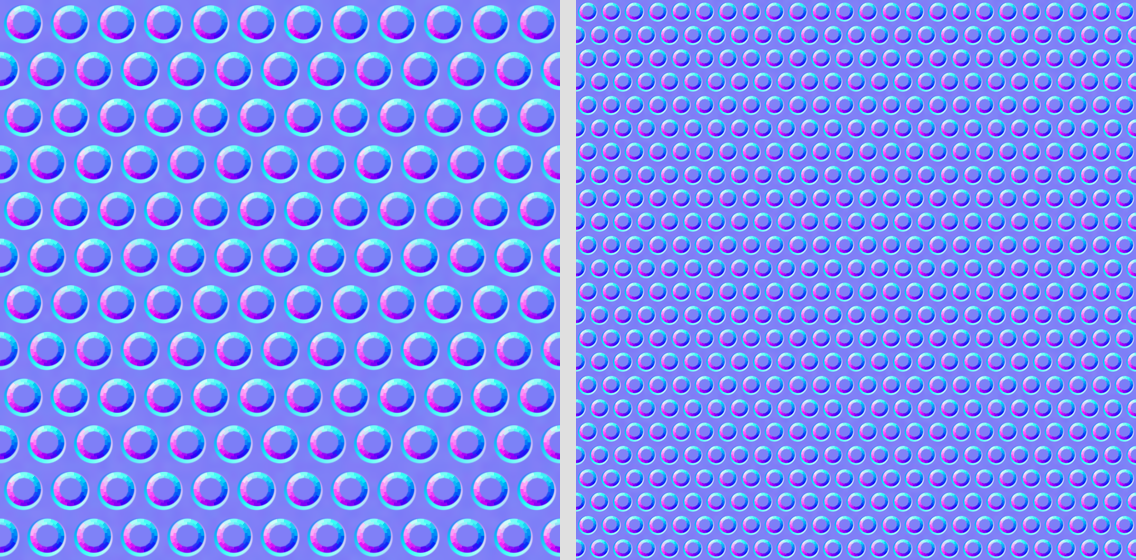
Left, the tile; right, the same tile 2 across and 2 down.
Give the GLSL for this texture map, as a three.js fragment shader.

```glsl
// Tangent-space normal map of faceted round studs in staggered rows.
#define REPEATS 12.0       // studs across and rows up
#define FACETS 14.0        // facets around each stud
#define TABLE_RADIUS 0.235 // flat top, in cells
#define GIRDLE_RADIUS 0.295 // boundary of the two facet tiers
#define STUD_RADIUS 0.365  // outer end of the facets
#define RIM_RADIUS 0.415   // outer end of the groove
#define SOFT 0.022         // edge smoothing, in cells
#define TILT 0.54          // strength of the facet slopes
#define JITTER 0.13        // variation between facets
#define MOTTLE 0.018       // unevenness of the flat ground
#define FLAT_COLOR vec3(0.5, 0.5, 0.97)

varying vec2 vUv;

const float TAU = 6.2831853;

float hash(vec3 p) {
  p = fract(p * vec3(0.1031, 0.1130, 0.0973));
  p += dot(p, p.yzx + 33.33);
  return fract((p.x + p.y) * p.z);
}

// Value noise that wraps after a whole number of cells.
float wrapNoise(vec2 uv, float period) {
  vec2 p = uv * period;
  vec2 i = floor(p);
  vec2 f = fract(p);
  f = f * f * (3.0 - 2.0 * f);
  vec2 a = mod(i, period);
  vec2 b = mod(i + 1.0, period);
  return mix(mix(hash(vec3(a, 7.0)), hash(vec3(b.x, a.y, 7.0)), f.x),
             mix(hash(vec3(a.x, b.y, 7.0)), hash(vec3(b, 7.0)), f.x), f.y);
}

float disc(float dist, float radius) {
  return 1.0 - smoothstep(radius - SOFT, radius + SOFT, dist);
}

// Red and green slope of one plane facet.
vec2 facetSlope(float index, float turn, vec2 stud, float tier) {
  float k = mod(index, FACETS);
  float angle = (index + turn) * TAU / FACETS;
  vec2 wobble = vec2(hash(vec3(stud, k + tier * 31.0)),
                     hash(vec3(stud.yx + 17.0, k + tier * 47.0))) - 0.5;
  return TILT * vec2(-cos(angle), sin(angle)) + JITTER * wobble;
}

// Ring of facets, blended across the edges between neighbours.
vec2 facetRing(vec2 p, float turn, vec2 stud, float tier) {
  float s = atan(p.y, p.x) * FACETS / TAU - turn;
  float k = floor(s + 0.5);
  float f = s - k;
  float w = min(0.5 * SOFT * FACETS / (TAU * max(length(p), 0.05)), 0.45);
  float blend = smoothstep(0.5 - w, 0.5 + w, abs(f));
  return mix(facetSlope(k, turn, stud, tier),
             facetSlope(k + (f < 0.0 ? -1.0 : 1.0), turn, stud, tier), blend);
}

// Distance measured to the sides of a regular polygon.
float polygonDistance(vec2 p) {
  float s = atan(p.y, p.x) * FACETS / TAU;
  return length(p) * cos((fract(s + 0.5) - 0.5) * TAU / FACETS);
}

void main() {
  // Staggered grid
  vec2 grid = vUv * REPEATS;
  float row = floor(grid.y);
  grid.x += 0.5 * (1.0 - mod(row, 2.0));
  vec2 stud = mod(floor(grid), REPEATS);
  vec2 p = fract(grid) - 0.5;

  // Flat ground
  vec2 slope = MOTTLE * (vec2(wrapNoise(vUv, 48.0),
                              wrapNoise(vUv.yx, 60.0)) - 0.5) * 2.0;

  // Groove, sloping against the stud and biased upward
  vec2 q = p + vec2(0.0, 0.012);
  vec2 away = q / max(length(q), 0.001);
  vec2 rim = vec2(0.42 * away.x - 0.06, 0.27 - 0.3 * away.y);
  float rimWear = 0.8 + 0.2 * hash(vec3(stud, 91.0));
  slope = mix(slope, rim * rimWear, disc(length(q), RIM_RADIUS));

  // Two tiers of facets around a flat table
  vec2 c = p - vec2(0.012, 0.02);
  float radius = length(c);
  vec2 outer = facetRing(c, 0.5, stud, 1.0) * 1.06;
  vec2 inner = facetRing(c, 0.0, stud, 2.0) * 0.88;
  vec2 facets = mix(outer, inner, disc(radius, GIRDLE_RADIUS));
  slope = mix(slope, facets, disc(radius, STUD_RADIUS));
  vec2 table = 0.03 * (vec2(hash(vec3(stud, 3.0)), hash(vec3(stud, 5.0))) - 0.5);
  slope = mix(slope, table, disc(polygonDistance(c), TABLE_RADIUS));

  gl_FragColor = vec4(clamp(FLAT_COLOR + vec3(slope, 0.0), 0.0, 1.0), 1.0);
}
```
